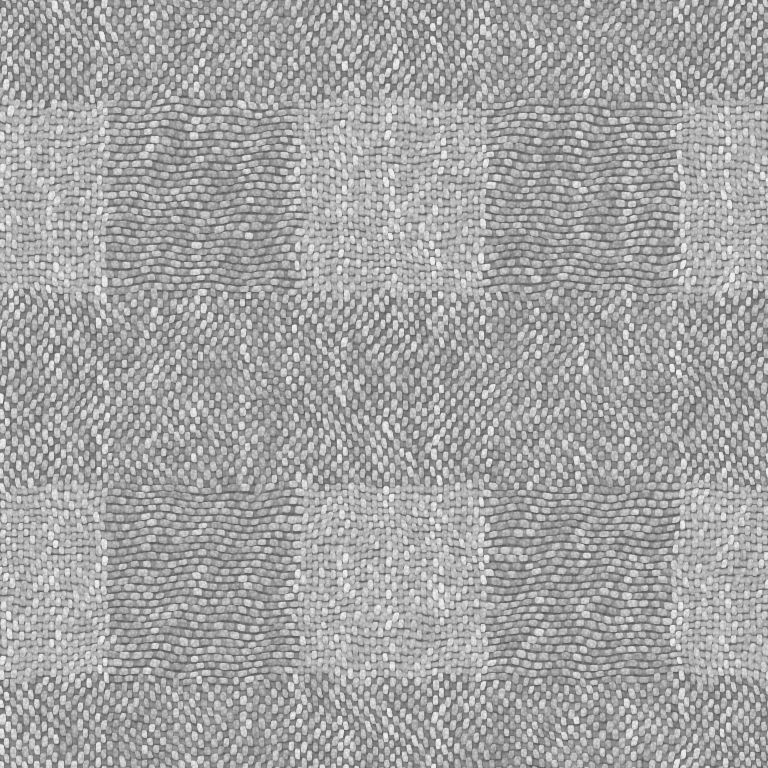
A three.js fragment shader for this texture:

```glsl
// Grey woven cloth: a four by four check of plain-weave blocks with worn, fuzzy threads.
varying vec2 vUv;

const vec2 THREADS = vec2(128.0, 100.0);       // warp columns, weft rows
const vec2 CHECK_SIZE = vec2(0.246, 0.251);    // one block of the check
const vec2 CHECK_START = vec2(0.141, 0.116);   // first block edge
const vec2 GRAIN_SCALE = vec2(250.0, 225.0);   // fibre flecks across, down
const float WOBBLE = 0.30;                     // thread drift, in threads
const float JITTER = 0.24;                     // stitch displacement, in threads
const float TONE_SPREAD = 0.17;                // brightness variation per stitch
const float GRAIN = 0.17;                      // fleck strength
const float HOLE_TONE = 0.43;                  // shadow between threads

const float PI = 3.14159265;

// Stitch half-width, half-height, stitch tone, ground tone for each block kind
const vec4 DARK_BLOCK = vec4(0.47, 0.66, 0.78, 0.51);
const vec4 MID_BLOCK = vec4(0.49, 0.60, 0.76, 0.55);
const vec4 FLAT_BLOCK = vec4(0.74, 0.42, 0.73, 0.57);
const vec4 PALE_BLOCK = vec4(0.45, 0.60, 0.79, 0.71);

float hash(vec2 p) {
  vec3 q = fract(vec3(p.xyx) * 0.1031);
  q += dot(q, q.yzx + 33.33);
  return fract((q.x + q.y) * q.z);
}

vec2 hash2(vec2 p) {
  return vec2(hash(p), hash(p + 57.3));
}

// Distance to the nearest scattered point
float cellular(vec2 p) {
  vec2 cell = floor(p);
  float nearest = 2.0;
  for (int j = -1; j <= 1; j++) {
    for (int i = -1; i <= 1; i++) {
      vec2 c = cell + vec2(float(i), float(j));
      vec2 d = c + hash2(c) - p;
      nearest = min(nearest, dot(d, d));
    }
  }
  return sqrt(nearest);
}

// Slow layered sines that repeat at the canvas edges
vec2 drift(vec2 uv) {
  vec2 a = 2.0 * PI * uv;
  return vec2(sin(3.0 * a.y + 2.0 * sin(2.0 * a.x)) + 0.6 * sin(11.0 * a.y + 5.0 * a.x),
              sin(4.0 * a.x + 2.0 * sin(3.0 * a.y)) + 0.6 * sin(13.0 * a.x - 6.0 * a.y));
}

// Block kind at a thread crossing, with slightly ragged borders
vec4 blockAt(vec2 id) {
  vec2 ragged = (hash2(id + 11.0) - 0.5) * 1.2;
  vec2 uv = (id + 0.5 + ragged) / THREADS;
  vec2 side = step(0.5, fract((uv - CHECK_START) / (2.0 * CHECK_SIZE)));
  vec4 lower = mix(FLAT_BLOCK, PALE_BLOCK, side.x);
  vec4 upper = mix(MID_BLOCK, DARK_BLOCK, side.x);
  return mix(lower, upper, side.y);
}

void main() {
  vec2 slow = drift(vUv);
  vec2 p = vUv * THREADS + WOBBLE * slow;
  vec2 cell = floor(p);

  // Ground thread, darkest in the gaps between rows and columns
  vec4 block = blockAt(cell);
  vec2 swell = abs(sin(PI * p));
  float raised = swell.y * mix(0.65, 1.0, swell.x);
  float tone = mix(HOLE_TONE, block.w, smoothstep(0.0, 0.8, raised));
  tone += (hash(cell + 3.7) - 0.5) * 0.07;

  // Raised stitches on every other crossing
  float cover = 0.0;
  float shade = 0.0;
  float stitchTone = tone;
  for (int j = -1; j <= 1; j++) {
    for (int i = -1; i <= 1; i++) {
      vec2 id = cell + vec2(float(i), float(j));
      if (mod(id.x + id.y, 2.0) > 0.5) continue;
      vec4 kind = blockAt(id);
      vec2 rnd = hash2(id);
      vec2 q = p - id - 0.5 - (rnd - 0.5) * JITTER;
      q.x += q.y * (0.12 * slow.x + 0.35 * (rnd.y - 0.5));
      vec2 s = q / (kind.xy * (0.88 + 0.24 * rnd.x));
      vec2 s2 = s * s;
      float mask = 1.0 - smoothstep(0.35, 1.55, dot(s2, s2));
      vec2 under = (q + vec2(-0.12, 0.22)) / kind.xy;
      shade = max(shade, 1.0 - smoothstep(0.5, 1.9, dot(under, under)));
      if (mask > cover) {
        cover = mask;
        float accent = 0.06 * step(mod(id.x, 8.0), 1.5);
        stitchTone = kind.z + accent + (hash(id + 29.0) - 0.5) * TONE_SPREAD;
        stitchTone += 0.05 * s.y - 0.07 * dot(s2, vec2(0.7, 0.4));
      }
    }
  }
  tone -= 0.06 * shade;

  // Worn patches soften the stitches
  float wear = 0.91 + 0.05 * slow.x * slow.y;
  tone = mix(tone, stitchTone, cover * clamp(wear, 0.78, 1.0));

  // Fibre flecks, stronger on the raised threads
  float fleck = 0.48 - cellular(vUv * GRAIN_SCALE + 0.4 * slow);
  tone += GRAIN * fleck * mix(0.65, 1.1, cover);

  gl_FragColor = vec4(vec3(clamp(tone, 0.36, 0.93)), 1.0);
}
```
